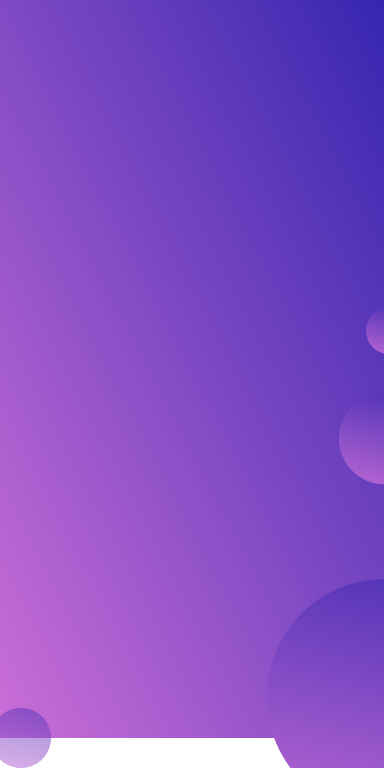
Give the GLSL for this background, as a Shadertoy shader.

```glsl
#define VIOLET vec3(0.784, 0.427, 0.843)
#define INDIGO vec3(0.188, 0.137, 0.682)
#define FLOOR_Y 0.0391
#define SKY_MID 0.47
#define SKY_SPAN 0.49
#define DISC_MID 0.46
#define DISC_SPAN 0.30
#define DISC_DIRECTION vec2(0.25, 0.97)
#define GLASS_ALPHA 0.52

// Each disc: centre x, centre y, radius, opacity, in canvas heights
const vec4 DISCS[4] = vec4[4](
    vec4(0.5010, 0.0924, 0.1536, 1.0),
    vec4(0.5010, 0.4290, 0.0596, 1.0),
    vec4(0.5065, 0.5690, 0.0299, 1.0),
    vec4(0.0273, 0.0391, 0.0391, GLASS_ALPHA));

vec3 ramp(float t) {
    return mix(VIOLET, INDIGO, clamp(t, 0.0, 1.0));
}

// Diagonal gradient running from the floor's left end to the top right
vec3 backdrop(vec2 p) {
    float across = 2.0 * p.x;
    float down = (1.0 - p.y) / (1.0 - FLOOR_Y);
    return ramp(SKY_MID + SKY_SPAN * (across - down));
}

void mainImage(out vec4 fragColor, in vec2 fragCoord) {
    vec2 p = fragCoord / iResolution.y;
    float halfPixel = 0.5 / iResolution.y;

    // White floor strip
    float aboveFloor = smoothstep(-halfPixel, halfPixel, p.y - FLOOR_Y);
    vec3 color = mix(vec3(1.0), backdrop(p), aboveFloor);

    // Shaded discs
    for (int i = 0; i < 4; i++) {
        vec4 disc = DISCS[i];
        vec2 offset = p - disc.xy;
        float edge = length(offset) - disc.z;
        float coverage = 1.0 - smoothstep(-halfPixel, halfPixel, edge);
        float shade = DISC_MID + DISC_SPAN * dot(offset, DISC_DIRECTION) / disc.z;
        color = mix(color, ramp(shade), coverage * disc.w);
    }

    fragColor = vec4(color, 1.0);
}
```
